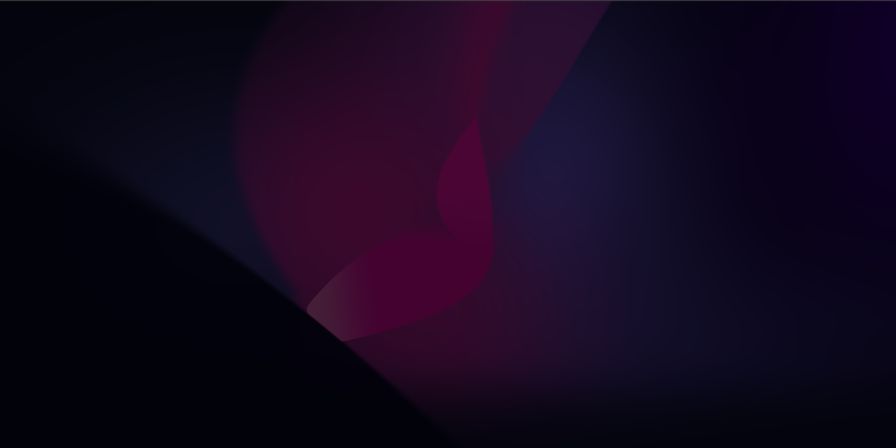
Write a WebGL 1 fragment shader that draws this background.

```glsl
precision highp float;

uniform vec2 u_resolution;

const vec3 NIGHT = vec3(0.012, 0.014, 0.050);
const vec3 SHADOW = vec3(0.006, 0.007, 0.042);
const vec3 SLATE = vec3(0.070, 0.068, 0.160);
const vec3 INDIGO = vec3(0.118, 0.095, 0.245);
const vec3 DUSK = vec3(0.060, 0.052, 0.150);
const vec3 VIOLET = vec3(0.060, 0.000, 0.155);
const vec3 VOID = vec3(0.030, 0.000, 0.085);
const vec3 PLUM = vec3(0.175, 0.060, 0.195);
const vec3 WINE = vec3(0.245, 0.030, 0.170);
const vec3 CRIMSON = vec3(0.265, 0.008, 0.190);
const vec3 ROSE = vec3(0.300, 0.018, 0.205);
const vec3 ASH = vec3(0.270, 0.135, 0.225);

// Cubic Bezier graph with evenly spaced control heights
float curve(float t, vec4 k) {
  float s = 1.0 - t;
  return s * s * (s * k.x + 3.0 * t * k.y) + t * t * (3.0 * s * k.z + t * k.w);
}

// The same graph, held constant outside the range from a to b
float span(float v, float a, float b, vec4 k) {
  return curve(clamp((v - a) / (b - a), 0.0, 1.0), k);
}

float fill(float d, float soft) {
  return 1.0 - smoothstep(-soft, soft, d);
}

float glow(vec2 p, vec2 center, vec2 radius) {
  vec2 q = (p - center) / radius;
  return exp(-dot(q, q));
}

float smoothMax(float a, float b, float k) {
  float h = max(k - abs(a - b), 0.0) / k;
  return max(a, b) + 0.25 * h * h * k;
}

float ribbonRight(float y) {
  float lower = span(y, 0.237, 0.505, vec4(0.763, 1.154, 1.09, 1.099));
  float upper = span(y, 0.505, 0.8, vec4(1.099, 1.099, 1.06, 1.06));
  return y < 0.505 ? lower : upper;
}

vec3 backdrop(vec2 p) {
  vec3 color = mix(NIGHT, SLATE, 0.9 * glow(p, vec2(0.55, 0.50), vec2(0.45, 0.32)));
  color = mix(color, DUSK, 0.85 * glow(p, vec2(1.55, 0.27), vec2(0.50, 0.25)));
  color = mix(color, VOID, 0.9 * glow(p, vec2(1.72, 0.72), vec2(0.30, 0.35)));
  color = mix(color, VIOLET, glow(p, vec2(2.05, 0.90), vec2(0.28, 0.50)));
  color = mix(color, INDIGO, glow(p, vec2(1.24, 0.58), vec2(0.28, 0.42)));
  return mix(color, DUSK, 0.4 * glow(p, vec2(1.42, 0.38), vec2(0.18, 0.22)));
}

// Broad translucent lobe with a sharp upper right edge
vec3 addVeil(vec3 color, vec2 p, float aa) {
  float left = span(p.y, 0.35, 1.0, vec4(0.66, 0.50, 0.46, 0.64));
  float right = span(p.y, 0.55, 1.0, vec4(1.05, 1.20, 1.27, 1.367));
  float rightSoft = mix(0.20, 0.003 + aa, smoothstep(0.48, 0.72, p.y));
  float veil = fill(left - p.x, 0.025) * fill(p.x - right, rightSoft);
  color = mix(color, PLUM, 0.9 * veil * glow(p, vec2(1.20, 0.83), vec2(0.44, 0.50)));
  return mix(color, WINE, 0.88 * veil * glow(p, vec2(0.79, 0.53), vec2(0.34, 0.34)));
}

// Soft plume rising from the top of the ribbon
vec3 addPlume(vec3 color, vec2 p) {
  float rise = clamp((p.y - 0.68) / 0.32, 0.0, 1.0);
  float offset = p.x - mix(1.052, 1.12, rise * rise);
  float width = (offset < 0.0 ? 0.055 : 0.022) * (0.6 + rise);
  float strength = exp(-offset * offset / (width * width));
  return mix(color, WINE, 0.75 * strength * smoothstep(0.62, 0.76, p.y));
}

// Folded ribbon: a low body with a pale tip and an upright leaf
vec3 addRibbon(vec3 color, vec2 p, float slope, float aa) {
  float right = p.x - ribbonRight(p.y);
  float top = p.y - span(p.x, 0.68, 1.02, vec4(0.31, 0.45, 0.50, 0.48));
  float body = smoothMax(smoothMax(top, slope, 0.025), right, 0.008);
  float left = span(p.y, 0.44, 0.74, vec4(1.05, 0.92, 0.98, 1.065));
  float leaf = max(left - p.x, right);
  float topSoft = aa + 0.035 * smoothstep(0.80, 1.0, p.x) * smoothstep(0.40, 0.48, p.y);
  float tip = 1.0 - smoothstep(0.69, 0.85, p.x + 0.12 * (p.y - 0.35));
  vec3 bodyColor = mix(CRIMSON, ASH, 0.9 * tip);
  vec3 leafColor = mix(CRIMSON, ROSE, smoothstep(0.42, 0.58, p.y));
  color = mix(color, bodyColor, 0.95 * fill(body, topSoft));
  return mix(color, leafColor, 0.9 * fill(leaf, aa + 0.002));
}

void main() {
  vec2 p = gl_FragCoord.xy / u_resolution * vec2(2.0, 1.0);
  float aa = 1.0 / u_resolution.y;
  float slope = 0.8 * (curve(p.x / 0.99, vec4(0.727, 0.585, 0.347, 0.036)) - p.y);

  vec3 color = backdrop(p);
  color = addVeil(color, p, aa);
  color = mix(color, WINE, 0.62 * glow(p, vec2(1.02, 0.28), vec2(0.27, 0.25)));
  color = addPlume(color, p);

  // Darkness along the floor and under the diagonal
  color = mix(color, NIGHT, 0.8 * (1.0 - smoothstep(0.0, 0.22, p.y)));
  float slopeSoft = 0.004 + aa + 0.14 * (p.x - 0.72) * (p.x - 0.72);
  color = mix(color, SHADOW, 0.94 * (1.0 - fill(slope, slopeSoft)));

  color = addRibbon(color, p, slope, aa);

  // Thin pale line on the upper border
  color = mix(color, vec3(0.28), 0.7 * smoothstep(0.996, 0.999, p.y));
  gl_FragColor = vec4(color, 1.0);
}
```
